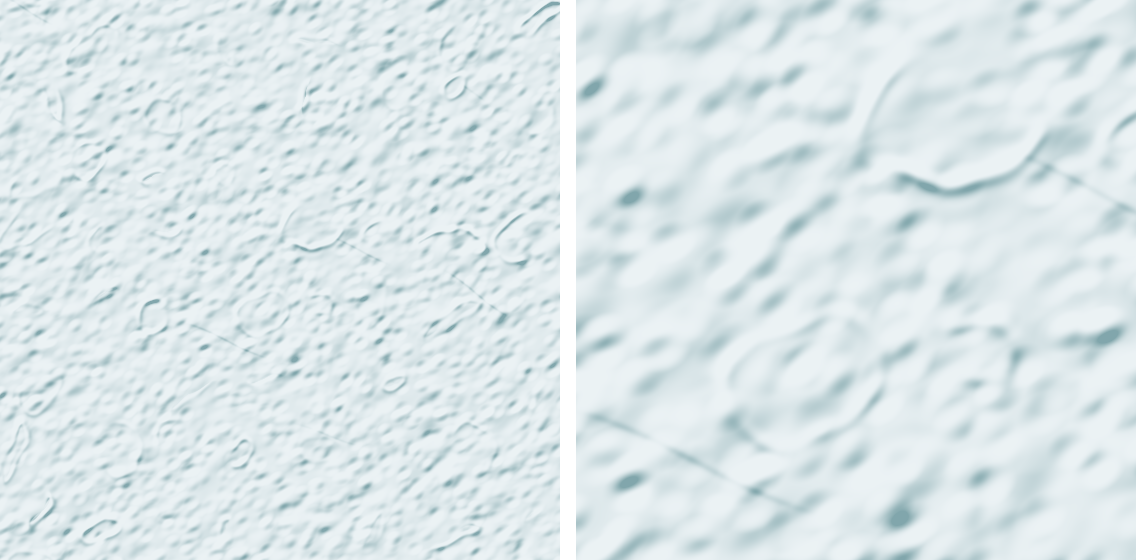
Left: the whole. Right: its middle third, enlarged.
Write a Shadertoy shader that draws this texture.

```glsl
#define PALE vec3(0.91, 0.94, 0.95)
#define DEEP vec3(0.56, 0.69, 0.71)
#define LIGHT_DIR normalize(vec2(-0.55, 0.83))
#define GRAIN_FREQ 74.0
#define GRAIN_STRETCH 1.35
#define GRAIN_RELIEF 1.08
#define RING_CELLS 8.0
#define RING_WIDTH 0.0053
#define RING_RELIEF 6.5
#define SCRATCH_COUNT 6
#define SCRATCH_DEPTH 1.3

vec3 hash3(vec2 cell) {
    vec3 h = fract(cell.xyx * vec3(0.1031, 0.1030, 0.0973));
    h += dot(h, h.yxz + 33.33);
    return fract((h.xxy + h.yzz) * h.zyx);
}

mat2 rotation(float angle) {
    float c = cos(angle), s = sin(angle);
    return mat2(c, s, -s, c);
}

// Slope along y of round bumps and pits, one per cell
float grainSlope(vec2 p) {
    vec2 base = floor(p);
    float slope = 0.0;
    for (int j = -1; j <= 1; j++)
    for (int i = -1; i <= 1; i++) {
        vec2 cell = base + vec2(i, j);
        vec3 rnd = hash3(cell);
        vec2 r = p - cell - rnd.xy;
        float fall = max(1.0 - dot(r, r), 0.0);
        float height = rnd.z * 2.0 - 1.0;
        slope -= 7.8 * height * abs(height) * r.y * fall * fall;
    }
    return slope;
}

// Slope towards the light of one partial elliptical ridge
float ridgeSlope(vec2 p, vec2 radii, float angle, float arcPhase, float arcCut) {
    mat2 turn = rotation(angle);
    vec2 q = p * turn;
    vec2 s = q / radii;
    float len = max(length(s), 1e-4);
    vec2 grad = s / (radii * len);
    float steep = max(length(grad), 1e-4);
    float d = (len - 1.0) / steep / RING_WIDTH;
    vec2 normal = turn * (grad / steep);
    float arc = smoothstep(arcCut, arcCut + 0.7, cos(atan(s.y, s.x) - arcPhase));
    return -d * exp(-d * d) * dot(normal, LIGHT_DIR) * arc;
}

// Scattered rings and arcs with wavering outlines
float ringSlope(vec2 p) {
    p += 0.005 * sin(p.yx * vec2(47.0, 41.0) + vec2(0.6, 2.1));
    p += 0.002 * sin(p.yx * vec2(113.0, 127.0));
    vec2 base = floor(p * RING_CELLS);
    float slope = 0.0;
    for (int j = -1; j <= 1; j++)
    for (int i = -1; i <= 1; i++) {
        vec2 cell = base + vec2(i, j);
        vec3 place = hash3(cell + 17.0);
        vec3 shape = hash3(cell + 71.0);
        vec3 arc = hash3(cell + 139.0);
        vec2 center = (cell + 0.2 + 0.6 * place.xy) / RING_CELLS;
        float size = mix(0.019, 0.07, pow(shape.x, 2.5));
        vec2 radii = size * vec2(1.0, mix(0.2, 0.95, shape.y));
        float angle = 0.9 + 2.2 * (shape.z - 0.5);
        float strength = step(arc.z, 0.8) * mix(0.25, 1.0, place.z * place.z);
        slope += strength * ridgeSlope(p - center, radii, angle,
                                       6.2832 * arc.x, mix(-1.7, 0.0, arc.y));
    }
    return slope;
}

// Few thin straight scratches
float scratches(vec2 p) {
    float mark = 0.0;
    for (int i = 0; i < SCRATCH_COUNT; i++) {
        vec3 place = hash3(vec2(i, 211));
        vec3 shape = hash3(vec2(i, 307));
        vec2 q = (p - place.xy) * rotation(-0.5 + 0.5 * (shape.x - 0.5));
        float halfLength = mix(0.03, 0.1, shape.y);
        float along = smoothstep(halfLength, halfLength * 0.4, abs(q.x));
        float d = (q.y + 0.002 * sin(q.x * 40.0)) / 0.0025;
        mark += along * exp(-d * d) * mix(0.4, 1.0, shape.z);
    }
    return mark;
}

void mainImage(out vec4 fragColor, in vec2 fragCoord) {
    vec2 p = fragCoord / iResolution.y;

    // Grain drawn out across the light
    vec2 light = LIGHT_DIR;
    vec2 q = vec2(dot(p, vec2(light.y, -light.x)) / GRAIN_STRETCH, dot(p, light));
    q += 0.003 * sin(q.yx * 31.0);
    float grain = 0.8 * grainSlope(q * GRAIN_FREQ)
                + 0.6 * grainSlope(q * GRAIN_FREQ * 0.53 + 37.0);

    float shade = GRAIN_RELIEF * grain
                + RING_RELIEF * ringSlope(p)
                + SCRATCH_DEPTH * scratches(p);

    // Soft highlights, steeper shadows
    shade = clamp(shade, -1.36, 3.2);
    float tone = 0.086 + shade * (0.171 + 0.063 * shade);
    fragColor = vec4(mix(PALE, DEEP, min(tone, 1.15)), 1.0);
}
```
